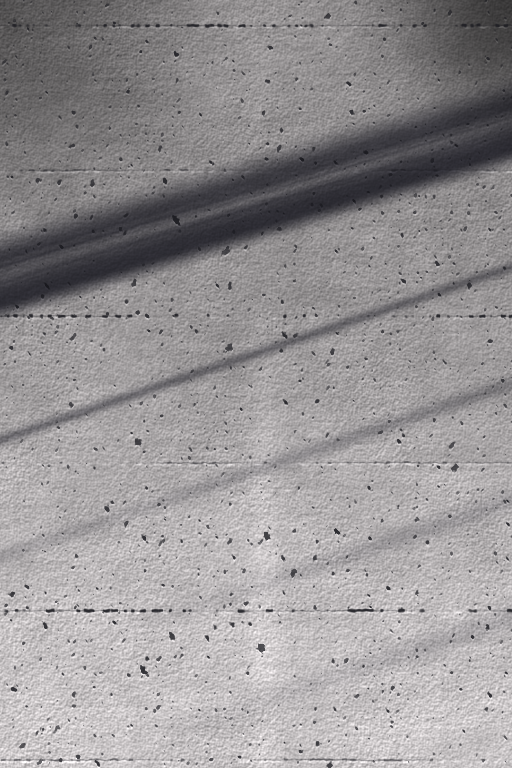
Reproduce this texture procedurally as a Shadertoy shader.

```glsl
const vec3 WALL_TINT = vec3(1.0, 0.98, 0.985);
const vec3 SHADOW_COLOR = vec3(0.158, 0.158, 0.188);
const vec3 PIT_COLOR = vec3(0.12, 0.12, 0.14);
const float SEAM_SPACING = 0.1911;
const float SEAM_START = 0.0104;

vec2 hash2(vec2 p) {
    vec3 q = fract(p.xyx * vec3(0.1031, 0.1030, 0.0973));
    q += dot(q, q.yzx + 33.33);
    return fract((q.xx + q.yz) * q.zy);
}

float corner(vec2 cell, vec2 offset, vec2 f) {
    float angle = 6.28318 * hash2(cell + offset).x;
    return dot(vec2(cos(angle), sin(angle)), f - offset);
}

// Gradient noise, roughly -0.7 to 0.7
float noise(vec2 p) {
    vec2 i = floor(p), f = p - i;
    vec2 u = f * f * f * (f * (f * 6.0 - 15.0) + 10.0);
    return mix(mix(corner(i, vec2(0, 0), f), corner(i, vec2(1, 0), f), u.x),
               mix(corner(i, vec2(0, 1), f), corner(i, vec2(1, 1), f), u.x), u.y);
}

float fbm(vec2 p) {
    float sum = 0.0, gain = 1.0;
    for (int i = 0; i < 4; i++) {
        sum += gain * noise(p);
        p = p * 2.03 + 17.3;
        gain *= 0.55;
    }
    return sum;
}

float grainHeight(vec2 p) {
    return 0.6 * noise(p * 95.0) + 0.75 * noise(p * 205.0 + 9.0) + 0.65 * noise(p * 345.0 + 4.0);
}

// One irregular air hole per chosen cell
float pits(vec2 p, float cells, float radius, float density, float px) {
    vec2 id = floor(p * cells);
    vec2 place = hash2(id + 3.0), kind = hash2(id + 71.0);
    vec2 d = p - (id + 0.25 + 0.5 * place) / cells;
    d.x += 1.2 * (place.x - 0.5) * d.y;
    d.y *= mix(0.6, 1.2, place.y);
    float r = radius * mix(0.35, 1.0, kind.y * kind.y);
    float edge = length(d) - r * (1.0 + 0.9 * noise(p * 230.0));
    float cluster = 1.0 + 1.8 * noise(id / cells * 7.0);
    return smoothstep(0.7 * px, -0.7 * px, edge) * step(kind.x, density * cluster) * mix(0.7, 1.0, place.x);
}

float allPits(vec2 p, float px) {
    float pin = pits(p + 1.1, 88.0, 0.0019, 0.24, px);
    float small = pits(p, 45.0, 0.0028, 0.27, px);
    float medium = pits(p + 5.3, 24.0, 0.0041, 0.2, px);
    float large = pits(p + 2.7, 11.0, 0.0056, 0.14, px);
    return max(max(0.8 * pin, small), max(medium, large));
}

// Board joint: x is the dark broken gap, y the pale lip
vec2 seam(vec2 p, float px) {
    float level = p.y - 0.02 * p.y * (1.0 - p.y) - SEAM_START;
    float index = floor(level / SEAM_SPACING + 0.5);
    float y = level - index * SEAM_SPACING;
    y += 0.001 * noise(vec2(p.x * 9.0, index * 7.1)) + 0.0016 * noise(p * 150.0);
    float open = mod(index, 2.0);
    float stretch = noise(vec2(p.x * 6.0, index * 3.7 + 0.4));
    float dots = noise(vec2(p.x * 120.0, index * 5.3 + 0.3)) + 0.6 * stretch;
    float gap = smoothstep(-0.1, 0.25, dots + 0.2 * open - 0.15);
    float width = 0.0006 + 0.0013 * gap * mix(0.5, 1.0, open);
    float hairline = 0.4 * smoothstep(-0.25, 0.3, stretch + 0.2 * open);
    float dark = smoothstep(width + px, width - px, abs(y)) * max(gap * mix(0.6, 0.92, open), hairline);
    float chips = noise(vec2(p.x * 85.0, index * 9.1 + 0.7)) + 0.5 * stretch;
    float lip = smoothstep(0.0012 + px, 0.0002, abs(y + 0.0024)) * smoothstep(-0.25, 0.3, chips);
    return vec2(dark, lip * 0.65);
}

// Wide soft shadow with a brighter streaked core
float broadShadow(vec2 p) {
    float d = p.y - 0.639 - 0.303 * p.x;
    float band = smoothstep(-0.064, -0.034, d) * smoothstep(0.07, 0.016, d);
    float streaks = 0.9 + 0.9 * noise(vec2(p.x * 1.5, d * 190.0));
    return band * (0.95 - 0.34 * streaks * exp(-pow((d - 0.002) / 0.017, 2.0)));
}

// Parallel thin shadows, blurrier and weaker downwards
float thinShadows(vec2 p) {
    float shade = 0.0;
    for (int i = 0; i < 4; i++) {
        float k = float(i);
        float d = p.y - 0.427 + 0.152 * k - 0.338 * p.x;
        float fade = mix(1.0, smoothstep(0.1, 0.6, p.x), min(0.45 * k, 1.0));
        float strength = 0.14 + 0.36 * exp(-0.7 * k);
        float width = 0.0075 + 0.003 * k;
        shade = max(shade, strength * fade * exp(-pow(d / width, 2.0)));
    }
    return shade;
}

float wallTone(vec2 p, float width) {
    float tone = mix(0.775, 0.57, smoothstep(0.08, 0.75, p.y));
    tone += 0.05 * fbm(p * vec2(5.0, 9.0)) + 0.04 * fbm(p * 28.0) + 0.025 * noise(p * vec2(4.0, 70.0));
    float ridge = exp(-pow((p.x - 0.345 + 0.012 * noise(p * 12.0)) / 0.02, 2.0));
    tone += 0.05 * ridge * smoothstep(0.75, 0.45, p.y);
    tone *= 1.0 - 0.6 * smoothstep(0.24, 0.0, length(p - vec2(width, 1.0)));
    return tone * (1.0 - 0.42 * smoothstep(0.36, 0.0, length(p - vec2(0.0, 1.0))));
}

void mainImage(out vec4 fragColor, in vec2 fragCoord) {
    vec2 p = fragCoord / iResolution.y;
    float px = 1.0 / iResolution.y;

    // Gritty concrete lit from above, smoother in patches
    float relief = grainHeight(p) - grainHeight(p + vec2(-0.0010, 0.0018));
    float speckle = noise(p * 270.0 + 31.0) + 0.6 * noise(p * 150.0 + 13.0);
    float grit = 0.22 + 0.1 * noise(p * 9.0);
    float tone = wallTone(p, iResolution.x / iResolution.y) * (1.0 + grit * relief + 0.1 * speckle);
    vec3 color = tone * WALL_TINT;

    // Joints and holes with lit lower rims
    vec2 joint = seam(p, px);
    float hole = allPits(p, px);
    float rim = max(allPits(p + vec2(0.0, 0.0025), px) - hole, 0.0);
    color += 0.12 * rim + 0.2 * joint.y;
    color = mix(color, PIT_COLOR, max(0.9 * hole, joint.x));

    // Cast shadows keep some surface texture
    float shade = max(broadShadow(p), thinShadows(p));
    color = mix(color, SHADOW_COLOR * (0.45 + 0.9 * color), shade);
    fragColor = vec4(clamp(color, 0.0, 1.0), 1.0);
}
```
